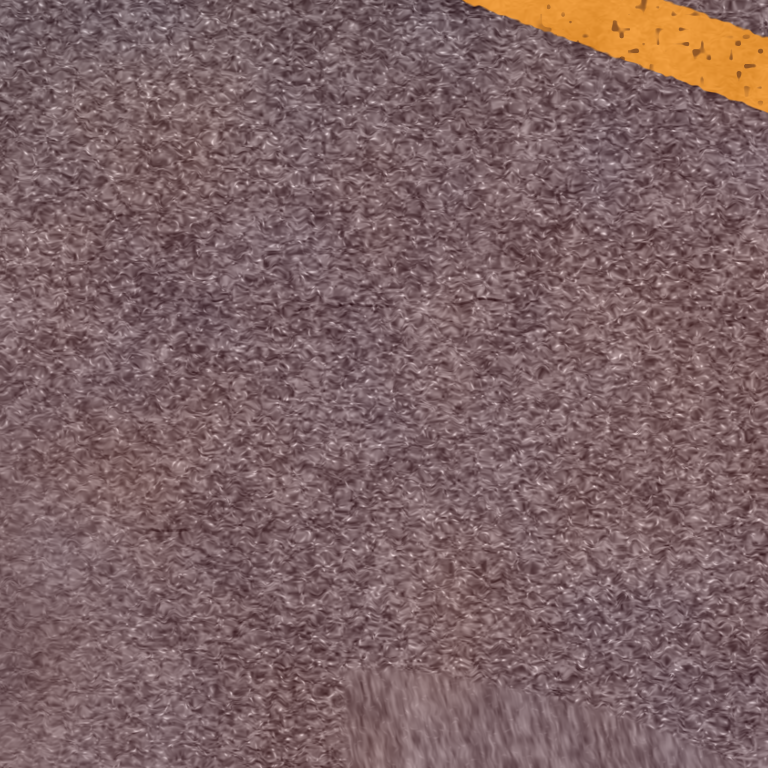
Write a WebGL 1 fragment shader that draws this texture.

```glsl
precision highp float;

uniform vec2 u_resolution;

float hash(vec2 p) {
  vec3 q = fract(p.xyx * 0.1031);
  q += dot(q, q.yzx + 33.33);
  return fract((q.x + q.y) * q.z);
}

float noise(vec2 p) {
  vec2 i = floor(p), f = fract(p);
  f = f * f * (3.0 - 2.0 * f);
  return mix(mix(hash(i), hash(i + vec2(1.0, 0.0)), f.x),
             mix(hash(i + vec2(0.0, 1.0)), hash(i + 1.0), f.x), f.y);
}

float fbm(vec2 p) {
  float sum = 0.0, weight = 0.5;
  for (int i = 0; i < 4; i++) {
    sum += weight * noise(p);
    p = p * 2.03 + 17.3;
    weight *= 0.5;
  }
  return sum / 0.9375;
}

// Short bent chips of stone, one per cell, mostly lying flat
float chips(vec2 p) {
  vec2 cell = floor(p);
  float light = 0.0;
  for (int y = -1; y <= 1; y++) {
    for (int x = -1; x <= 1; x++) {
      vec2 id = cell + vec2(x, y);
      vec2 d = p - id - vec2(hash(id + 3.1), hash(id + 47.7));
      float angle = (hash(id + 91.3) + hash(id + 23.9) - 1.0) * 1.5 - 0.15;
      float c = cos(angle), s = sin(angle);
      d = vec2(c * d.x + s * d.y, c * d.y - s * d.x);
      d.y += (hash(id + 71.9) - 0.5) * 1.6 * d.x * d.x;
      d /= vec2(mix(0.2, 0.46, hash(id + 11.7)), 0.17);
      float strength = hash(id + 131.1);
      light = max(light, strength * strength * exp(-dot(d, d)));
    }
  }
  return light;
}

// Thin broken crack wandering around a given height
float crack(vec2 uv, float height, float from, float to) {
  float path = height + 0.035 * (fbm(vec2(uv.x * 13.0, height * 40.0)) - 0.5);
  float reach = smoothstep(from, from + 0.05, uv.x) * smoothstep(to, to - 0.05, uv.x);
  float broken = smoothstep(0.42, 0.62, noise(vec2(uv.x * 28.0, height * 90.0)));
  return reach * broken * smoothstep(0.003, 0.0005, abs(uv.y - path));
}

void main() {
  vec2 uv = gl_FragCoord.xy / u_resolution;
  float mottle = fbm(uv * 7.0 + 4.0) - 0.5;
  float blotch = fbm(uv * 22.0 + 31.0) - 0.5;

  // Wavy, flattened grain
  vec2 warp = vec2(noise(uv * 75.0), noise(uv * 75.0 + 50.0)) - 0.5;
  vec2 p = uv + 0.008 * warp;
  float grain = 0.6 * noise(vec2(p.x + 0.2 * p.y, p.y) * vec2(135.0, 250.0))
              + 0.4 * noise(p * vec2(250.0, 370.0) + 80.0) - 0.5;
  float stones = chips(uv * 112.0 + warp * 0.4);

  // Worn, finer surface toward the lower left
  float worn = smoothstep(0.36, 0.0, uv.x + 0.25 * mottle) * smoothstep(0.62, 0.3, uv.y);
  float tone = grain * mix(0.45, 0.3, worn) + stones * mix(0.31, 0.13, worn) - 0.022;

  // Smeared patch with a curved upper rim
  float across = max(uv.x - 0.45, 0.0);
  float rim = 0.128 - 0.48 * across * across + 0.012 * blotch;
  float patchMask = smoothstep(0.006, -0.006, uv.y - rim) * smoothstep(0.44, 0.46, uv.x);
  vec2 smear = vec2(uv.x + 0.22 * uv.y + 0.004 * warp.x, uv.y);
  float streaks = 0.65 * noise(smear * vec2(190.0, 55.0)) + 0.35 * noise(smear * vec2(320.0, 110.0)) - 0.5;
  tone = mix(tone, streaks * 0.3 + stones * 0.07 + 0.005, patchMask);

  // Uneven dirt, cracks and shade
  tone += 0.09 * mottle + 0.1 * blotch + 0.012 * worn;
  tone -= 0.035 * smoothstep(0.085, 0.02, length((uv - vec2(0.46, 0.37)) * vec2(1.0, 1.2)));
  float cracks = max(crack(uv, 0.6, 0.32, 0.74), crack(uv, 0.31, 0.14, 0.36));
  cracks = max(cracks, crack(uv, 0.58, 0.84, 1.1));
  tone -= 0.13 * cracks;

  vec3 asphalt = vec3(0.49, 0.39, 0.40) + tone * vec3(1.0, 1.04, 1.03);
  float tint = fbm(uv * 5.0 + 60.0) - 0.5;
  asphalt += tint * vec3(0.04, 0.0, -0.04);
  asphalt += vec3(-0.025, 0.0, 0.005) * smoothstep(0.55, 1.0, uv.y - 0.2 * uv.x);

  // Slanted paint stripe with rough edges and small pits
  float stripe = abs(uv.y + 0.366 * uv.x - 1.268) - 0.0485;
  stripe += 0.004 * (noise(uv * 120.0) - 0.5);
  asphalt -= 0.06 * smoothstep(0.016, 0.0, stripe);
  float pits = smoothstep(0.76, 0.9, noise(uv * 105.0 + 9.0)) * smoothstep(0.4, 0.65, noise(uv * 24.0));
  vec3 paint = vec3(0.90, 0.58, 0.21) + 0.07 * grain + 0.1 * blotch;
  paint = mix(paint, vec3(0.48, 0.28, 0.13), 0.8 * pits);
  float paintMask = smoothstep(0.0018, -0.0018, stripe);

  gl_FragColor = vec4(mix(asphalt, paint, paintMask), 1.0);
}
```
